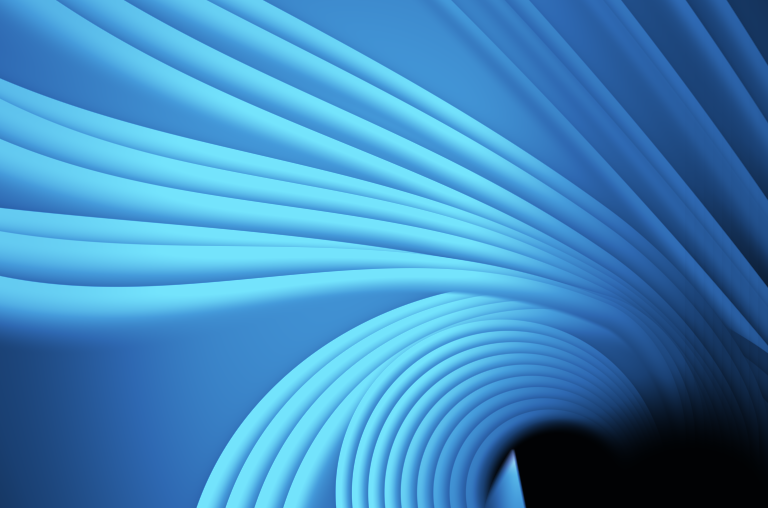
Reproduce this background procedurally as a WebGL 2 fragment shader.

```glsl
#version 300 es
precision highp float;
// Glossy blue strands sweeping from the left into a dark spiral at lower right.
uniform vec2 u_resolution;
out vec4 fragColor;

// Strand heights at x = 0, 0.4, 0.8 and 1.2, from the topmost down
const vec4 STRANDS[10] = vec4[10](
    vec4(1.287, 1.063, .846, .589), vec4(1.237, 1.004, .798, .553),
    vec4(1.168, .915, .727, .502), vec4(1.08, .838, .668, .468),
    vec4(.846, .721, .622, .456), vec4(.806, .674, .595, .441),
    vec4(.727, .619, .557, .428), vec4(.591, .553, .506, .417),
    vec4(.545, .516, .502, .41), vec4(.457, .443, .472, .401));

// Tone 0..1 to colour: black, navy, blue, sky, cyan
vec3 ramp(float tone) {
    vec4 t = clamp(tone * 4.0 - vec4(0, 1, 2, 3), 0.0, 1.0);
    vec3 c = mix(vec3(.002, .008, .015), vec3(.10, .25, .45), t.x);
    c = mix(c, vec3(.18, .41, .70), t.y);
    c = mix(c, vec3(.27, .61, .86), t.z);
    return mix(c, vec3(.45, .89, .99), t.w);
}

// Cubic through the four heights, then an elliptic bend down to x = end
float strandHeight(vec4 h, float x, float end) {
    float u = min(x, 1.2) / 0.4;
    vec3 d1 = h.yzw - h.xyz;
    vec2 d2 = d1.yz - d1.xy;
    float d3 = d2.y - d2.x;
    float y = h.x + u * (d1.x + (u - 1.0) * (d2.x / 2.0 + (u - 2.0) * d3 / 6.0));
    float slope = (d1.z + d2.y / 2.0 + d3 / 3.0) / 0.4;
    float t = clamp((x - 1.2) / (end - 1.2), 0.0, 1.0);
    y += slope * max(x - 1.2, 0.0) - 0.2 * (1.0 - sqrt(1.0 - t * t));
    return y - 30.0 * max(x - end, 0.0);
}

// Approximate distance inside an ellipse, positive within
float insideEllipse(vec2 p, vec2 r) {
    vec2 q = p / r;
    float l = length(q);
    return (1.0 - l) * l / max(length(q / r), 1e-4);
}

// Lay a strand with a crisp lit rim at d = 0 that fades over its width
float paint(float tone, float d, float width, float soft, float crest, float trough) {
    float aa = 0.8 / u_resolution.y;
    float k = d / width;
    float body = mix(crest, trough, smoothstep(0.15, 1.1, k));
    float cover = smoothstep(-aa, aa, d) * (1.0 - smoothstep(1.0 - soft, 1.0 + soft, k));
    tone *= 1.0 - 0.12 * exp(-abs(d) / 0.01) * step(d, aa);
    return mix(tone, body, cover);
}

void main() {
    vec2 p = gl_FragCoord.xy / u_resolution.y;
    p.x *= 1.515 * u_resolution.y / u_resolution.x;

    // Backdrop glow
    vec2 g = (p - vec2(.68, .46)) * vec2(1.25, 1.1);
    float tone = 0.2 + 0.5 * exp(-dot(g, g)) + 0.12 * smoothstep(.4, .8, p.y);
    tone -= 0.24 * smoothstep(.9, 1.4, p.x);
    tone -= 0.17 * smoothstep(.45, 0.0, p.x) * smoothstep(.5, .3, p.y);

    float light = 1.04 - 0.84 * smoothstep(.85, 1.52, p.x + 0.3 * max(.45 - p.y, 0.0));
    light *= mix(.88, 1.0, smoothstep(0.0, .5, p.x)) * (1.0 - 0.1 * smoothstep(.65, 1.0, p.y));

    // Dim diagonal strands at upper right
    float s = 1.0 - p.y;
    for (int i = 0; i < 7; i++) {
        float n = float(i);
        float start = 0.89 + 0.09 * n + 0.03 * sin(2.6 * n);
        float edge = start + s * (1.0 - 0.65 * (start - 0.89)) - 0.12 * s * s;
        float crest = (0.74 - 0.045 * n) * (1.0 - 0.6 * s);
        tone = paint(tone, (edge - p.x) * 0.7, 0.035, 0.7, crest, crest * 0.75);
    }

    // Wide outer arcs of the spiral
    for (int i = 0; i < 4; i++) {
        float n = float(i);
        float d = insideEllipse(p - vec2(1.067, -.186), vec2(.711 - .058 * n, .632 - .018 * n));
        tone = paint(tone, d, 0.055, 0.5, light, 0.74 * light);
    }

    // Nested rings closing on the hollow
    for (int i = 0; i < 9; i++) {
        float f = float(i) / 8.0;
        vec2 center = vec2(mix(.991, 1.084, f), .03);
        float d = insideEllipse(p - center, vec2(mix(.329, .165, f), mix(.341, .164, f)));
        float lit = light * (1.0 - 0.3 * f * f);
        tone = paint(tone, d, 0.036, 0.5, lit, 0.62 * lit);
    }
    float hollow = insideEllipse(p - vec2(1.1, .03), vec2(.15, .145));
    tone *= 1.0 - smoothstep(-.02, .03, hollow);

    // Long strands, each overlapping the one above
    float width = mix(.095, .046, smoothstep(0.0, .85, p.x));
    float soft = mix(.5, .12, smoothstep(.4, .85, p.x));
    for (int i = 0; i < 10; i++) {
        float end = 1.515 - 0.018 * float(i);
        float y = strandHeight(STRANDS[i], p.x, end);
        float slope = (strandHeight(STRANDS[i], p.x + .001, end) - y) / 0.001;
        float d = (y - p.y) / sqrt(1.0 + slope * slope);
        tone = paint(tone, d, width, soft, light, 0.7 * light);
    }

    // Shadow in the lower right corner
    tone *= 1.0 - smoothstep(.4, .14, length((p - vec2(1.36, 0.0)) * vec2(1.0, 1.3)));

    // Pale wedge of light in the hollow
    float drop = .12 - p.y;
    float wedge = smoothstep(0.0, .008, drop) * smoothstep(-.004, .025, p.x - 1.01 + drop * .62)
                * smoothstep(.004, -.004, p.x - 1.012 - drop * .2);
    float beam = wedge * (0.35 + 0.6 * smoothstep(-.05, .02, p.x - 1.0)) * (1.0 - 2.0 * max(drop, 0.0));
    vec3 color = ramp(clamp(max(tone, beam), 0.0, 1.0));
    color += vec3(.4, .12, .03) * wedge * smoothstep(.06, 0.0, drop);
    fragColor = vec4(color, 1.0);
}
```
